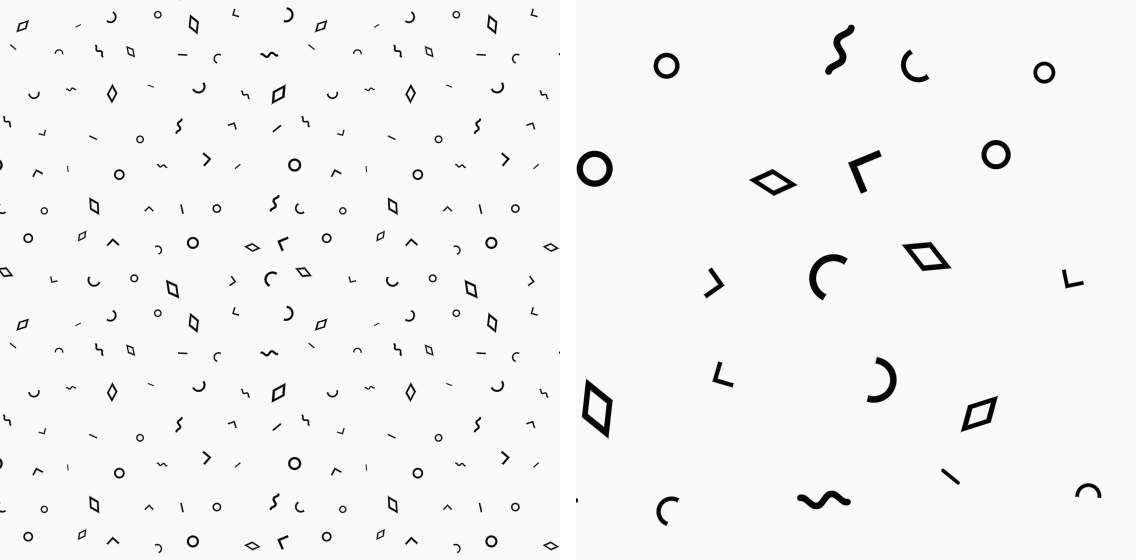
Left: the whole. Right: its middle third, enlarged.
Write a WebGL 2 fragment shader that draws this pattern.

```glsl
#version 300 es
precision highp float;

uniform vec2 u_resolution;
out vec4 outColor;

const vec3 PAPER = vec3(0.98);
const vec3 INK = vec3(0.02);
const float TILE = 0.533;             // side of one repeat, in canvas units
const vec2 CELLS = vec2(7.0, 8.0);    // marks across and down one repeat
const float MARK_SIZE = 0.0104;       // canvas length of one mark unit
const float JITTER = 0.5;
const float TAU = 6.2831853;

float hash(vec2 p) {
    return fract(sin(dot(p, vec2(127.1, 311.7))) * 43758.5453);
}

vec2 rotate(vec2 p, float angle) {
    float c = cos(angle), s = sin(angle);
    return vec2(c * p.x + s * p.y, c * p.y - s * p.x);
}

// Signed distances to stroked marks; w is half the stroke width
float ring(vec2 p, float radius, float w) {
    return abs(length(p) - radius) - w;
}

float halfArc(vec2 p, float radius, float w) {
    return max(ring(p, radius, w), -p.y - 0.1 * radius);
}

float dash(vec2 p, float halfLength, float w) {
    p.x -= clamp(p.x, -halfLength, halfLength);
    return length(p) - w;
}

float chevron(vec2 p, float arm, float w) {
    vec2 q = vec2(abs(p.x), p.y - 0.35 * arm);
    float along = (q.x - q.y) * 0.7071;
    float across = (q.x + q.y) * 0.7071;
    return max(abs(across) - w, along - arm);
}

float diamond(vec2 p, vec2 halfDiagonals, float w) {
    p.x += 0.15 * p.y;
    vec2 normal = normalize(halfDiagonals.yx);
    return abs(dot(abs(p), normal) - halfDiagonals.x * normal.x) - w;
}

float squiggle(vec2 p, float halfLength, float amplitude, float w) {
    float frequency = 1.5 * TAU / (2.0 * halfLength);
    float x = clamp(p.x, -halfLength, halfLength);
    float slope = amplitude * frequency * cos(frequency * x);
    float rise = p.y - amplitude * sin(frequency * x);
    return length(vec2(p.x - x, rise * inversesqrt(1.0 + slope * slope))) - w;
}

float markDistance(vec2 p, int kind, float w) {
    if (kind == 0) return ring(p, 0.96, w);
    if (kind == 1) return halfArc(p, 1.2, w);
    if (kind == 2) return dash(p, 0.8, 0.75 * w);
    if (kind == 3) return chevron(p, 1.75, w);
    if (kind == 4) return diamond(p, vec2(1.75, 0.95), w);
    return squiggle(p, 1.4, 0.3, w);
}

// Nearest mark around a canvas position, on a jittered and staggered grid
float scatter(vec2 position) {
    vec2 cellSize = TILE / CELLS;
    vec2 home = floor(position / cellSize);
    float nearest = 1.0;
    for (int j = -1; j <= 1; j++) {
        for (int i = -1; i <= 1; i++) {
            vec2 cell = home + vec2(i, j);
            vec2 id = mod(cell, CELLS);
            float index = id.x + CELLS.x * id.y;

            // Evenly spread choice of kind and size
            vec2 spread = fract((index + 1.0) * vec2(0.7549, 0.5698));
            int kind = int(6.0 * spread.x);
            float scale = mix(0.52, 1.0, pow(spread.y, 1.5));

            vec2 offset = vec2(hash(id + 0.3), hash(id + 17.9)) - 0.5;
            float stagger = 0.5 * mod(id.y, 2.0) - 0.25;
            vec2 center = cell + 0.5 + JITTER * offset + vec2(stagger, 0.0);
            float angle = TAU * hash(id + 41.7);

            float unit = MARK_SIZE * scale;
            vec2 local = rotate(position - center * cellSize, angle) / unit;
            nearest = min(nearest, unit * markDistance(local, kind, 0.2));
        }
    }
    return nearest;
}

void main() {
    vec2 position = gl_FragCoord.xy / u_resolution.y;
    float pixel = 1.0 / u_resolution.y;
    // Repeats are counted from the top left corner
    float edge = scatter(position - vec2(0.0, 1.0));
    float ink = 1.0 - smoothstep(-0.75 * pixel, 0.75 * pixel, edge);
    outColor = vec4(mix(PAPER, INK, ink), 1.0);
}
```
